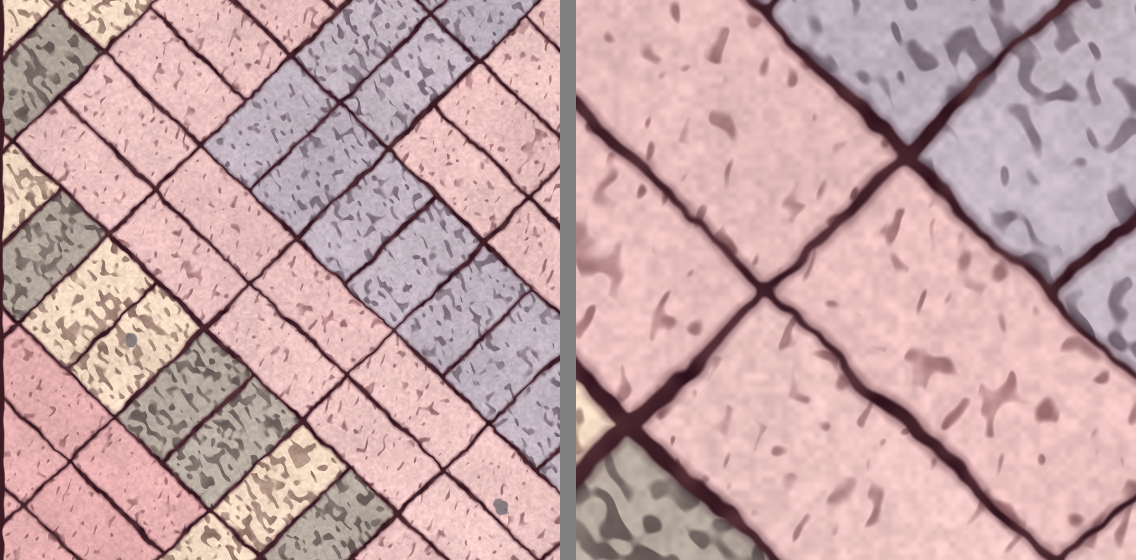
Left: the whole. Right: its middle third, enlarged.
Reproduce this texture procedurally as a Shadertoy shader.

```glsl
// Diagonal basket-weave paving: each grid cell holds two bricks, lengthwise or crosswise.
// Bands of pink, mauve and speckled granite turn corners across the grid; noise adds
// flecks, uneven joints and weathering.

float hash(vec2 p) {
    vec3 h = fract(p.xyx * 0.1031);
    h += dot(h, h.yzx + 33.33);
    return fract((h.x + h.y) * h.z);
}

float noise(vec2 p) {
    vec2 i = floor(p), f = fract(p);
    f = f * f * (3.0 - 2.0 * f);
    return mix(mix(hash(i), hash(i + vec2(1, 0)), f.x),
               mix(hash(i + vec2(0, 1)), hash(i + vec2(1, 1)), f.x), f.y);
}

mat2 rotation(float a) {
    return mat2(cos(a), sin(a), -sin(a), cos(a));
}

// Elongated grain, bent slightly so that its lattice does not show
float streaks(vec2 p, float lean) {
    p += 0.010 * vec2(noise(p * 60.0), noise(p * 60.0 + 37.0));
    return noise(rotation(lean) * p * vec2(125.0, 75.0) + 200.0);
}

void mainImage(out vec4 fragColor, in vec2 fragCoord) {
    vec2 p = fragCoord / iResolution.y;
    float pixel = 1.0 / iResolution.y;

    // Wobbly position in the slanted grid
    vec2 wobble = vec2(noise(p * 30.0), noise(p * 30.0 + 71.0)) - 0.5;
    wobble += 0.5 * (vec2(noise(p * 110.0), noise(p * 110.0 + 19.0)) - 0.5);
    vec2 grid = inverse(mat2(0.172, -0.166, 0.163, 0.159))
              * (p + wobble * 0.006 - vec2(0.358, 0.740));
    vec2 cell = floor(grid), f = fract(grid);

    // Band of this cell
    bool mauve = (cell.y == 0.0 && cell.x >= 0.0) || (cell.x == 0.0 && cell.y >= 0.0);
    bool granite = (cell.y == -2.0 && abs(cell.x - 0.5) < 2.0)
                || (cell.x == -2.0 && cell.y >= -1.0)
                || (cell.x == 2.0 && cell.y < -2.0);
    bool crosswise = mauve || granite;

    // Brick within the cell
    vec2 split = crosswise ? vec2(2, 1) : vec2(1, 2);
    vec2 size = vec2(0.239, 0.228) / split;
    vec2 id = cell * 2.0 + floor(f * split);
    float tone = hash(id + 50.0);
    vec2 corner = abs(fract(f * split) - 0.5) * size - size * 0.5 + 0.007;
    float edge = 0.007 - length(max(corner, 0.0)) - min(max(corner.x, corner.y), 0.0);

    // Face colour, fleck colour and fleck threshold
    vec3 face = mix(vec3(0.91, 0.745, 0.74), vec3(0.94, 0.785, 0.775), tone);
    vec3 fleckColor = vec3(0.57, 0.39, 0.40);
    float threshold = 0.73, lean = 0.35;
    if (cell.y < -2.0) face *= vec3(0.97, 0.89, 0.90);
    if (mauve) {
        face = mix(vec3(0.74, 0.69, 0.735), vec3(0.78, 0.725, 0.76), tone);
        fleckColor = vec3(0.44, 0.38, 0.43);
        threshold = 0.62;
        lean = -0.5;
    }
    if (granite) {
        float column = floor(grid.x * 2.0);
        float swap = step(abs(column - 1.5), 0.6) + step(0.0, cell.y);
        float grey = mod(column + swap, 2.0);
        face = mix(vec3(0.96, 0.86, 0.77), vec3(0.69, 0.64, 0.60) + 0.05 * tone, grey);
        fleckColor = mix(vec3(0.53, 0.42, 0.38), vec3(0.38, 0.33, 0.32), grey);
        threshold = 0.53;
        lean = -0.6;
    }

    // Flecks, fine grain and broad mottling
    float fleck = smoothstep(threshold, threshold + 0.22, streaks(p, lean));
    float fine = noise(p * 260.0) + noise(p * 140.0 + 9.0) - 1.0;
    vec3 color = mix(face, fleckColor, fleck * (0.55 + 0.45 * noise(p * 45.0)));
    color *= 1.0 + 0.09 * fine + 0.08 * (noise(p * 14.0) - 0.5);

    // Two small grey stains
    float stain = min(length(p - vec2(0.235, 0.392)), length(p - vec2(0.896, 0.095)));
    stain += 0.012 * (noise(p * 120.0) - 0.5);
    color = mix(color, vec3(0.42, 0.40, 0.43), 0.8 * smoothstep(0.015, 0.009, stain));

    // Dirty rims and dark joints of uneven width
    float joint = 0.0012 + 0.0034 * noise(p * 17.0 + 5.0) * (0.6 + 0.7 * hash(id));
    float rim = smoothstep(joint + 0.006, joint, edge);
    color *= 1.0 - rim * vec3(0.25, 0.30, 0.27);
    float soft = max(0.0014, pixel);
    float gap = smoothstep(joint + soft, joint - soft, edge);
    vec3 jointColor = mix(vec3(0.17, 0.06, 0.10), vec3(0.34, 0.20, 0.22), noise(p * 70.0));
    color = mix(color, jointColor, gap);

    // Ragged dark seam along the left side
    float seam = 0.004 + 0.005 * noise(p * 40.0 + 3.0);
    color = mix(color, vec3(0.24, 0.11, 0.14), smoothstep(seam + soft, seam - soft, p.x));

    fragColor = vec4(color, 1.0);
}
```
